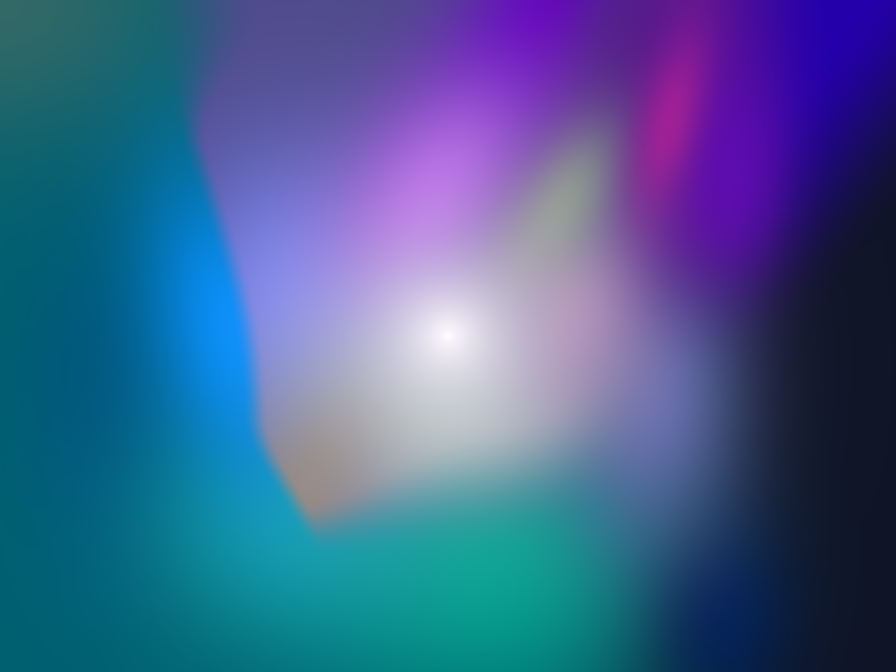
Reproduce this background procedurally as a WebGL 2 fragment shader.

```glsl
#version 300 es
precision highp float;

uniform vec2 u_resolution;
out vec4 outColor;

#define CORE_REACH 0.16
#define CORE_LIMIT 0.35
#define EDGE_X -0.30
#define EDGE_SLOPE 0.33
#define EDGE_SOFT 0.04
#define FLOOR_Y -0.33
#define FLOOR_CURVE 1.3
#define FLOOR_SOFT 0.20

const vec3 TEAL = vec3(0.00, 0.38, 0.43);
const vec3 NIGHT = vec3(0.06, 0.08, 0.15);
const vec3 MOSS = vec3(0.20, 0.41, 0.40);
const vec3 DEEP_BLUE = vec3(0.00, 0.33, 0.48);
const vec3 EMERALD = vec3(0.00, 0.63, 0.54);
const vec3 CYAN = vec3(0.08, 0.62, 0.64);
const vec3 AZURE = vec3(0.00, 0.54, 0.97);
const vec3 NAVY = vec3(0.00, 0.12, 0.32);
const vec3 INDIGO = vec3(0.40, 0.42, 0.68);
const vec3 ROYAL = vec3(0.14, 0.00, 0.67);
const vec3 PLUM = vec3(0.36, 0.08, 0.55);
const vec3 SLATE = vec3(0.31, 0.29, 0.54);
const vec3 PERIWINKLE = vec3(0.45, 0.50, 0.93);
const vec3 PURPLE = vec3(0.37, 0.00, 0.74);
const vec3 ORCHID = vec3(0.68, 0.38, 0.88);
const vec3 SILVER = vec3(0.60, 0.66, 0.67);
const vec3 TAUPE = vec3(0.56, 0.52, 0.50);
const vec3 SAGE = vec3(0.54, 0.57, 0.54);
const vec3 MAUVE = vec3(0.66, 0.50, 0.68);
const vec3 MAGENTA = vec3(0.62, 0.12, 0.58);
const vec3 VIOLET = vec3(0.36, 0.04, 0.68);
const vec3 CORE = vec3(1.00, 0.98, 1.00);

// Blends a tinted elliptical glow; positive tilt leans its top to the right.
vec3 glow(vec3 base, vec3 tint, vec2 p, vec2 center, vec2 radius, float tilt) {
    float c = cos(tilt), s = sin(tilt);
    vec2 d = mat2(c, s, -s, c) * (p - center) / radius;
    return mix(base, tint, exp(-dot(d, d)));
}

// Teal and blue on the left, night and royal violet on the right.
vec3 backdrop(vec2 p) {
    vec3 col = mix(TEAL, NIGHT, smoothstep(0.10, 0.50, p.x));
    col = glow(col, MOSS, p, vec2(-0.67, 0.50), vec2(0.28, 0.22), 0.0);
    col = glow(col, DEEP_BLUE, p, vec2(-0.50, -0.12), vec2(0.15, 0.30), 0.0);
    col = glow(col, EMERALD, p, vec2(0.06, -0.34), vec2(0.24, 0.20), 0.0);
    col = glow(col, CYAN, p, vec2(-0.20, -0.28), vec2(0.24, 0.18), 0.0);
    col = glow(col, AZURE, p, vec2(-0.32, 0.01), vec2(0.12, 0.25), -0.22);
    col = glow(col, NAVY, p, vec2(0.41, -0.42), vec2(0.10, 0.15), 0.0);
    col = glow(col, INDIGO, p, vec2(0.30, -0.08), vec2(0.14, 0.24), 0.0);
    float slant = p.y - 1.2 * (p.x - 0.55) - 0.17;
    float upper = smoothstep(-0.15, 0.25, slant) * smoothstep(0.10, 0.35, p.x);
    upper *= smoothstep(-0.10, 0.20, p.y);
    return mix(col, mix(PLUM, ROYAL, smoothstep(0.35, 0.58, p.x)), upper);
}

// Violet sheet above, pale greys below.
vec3 veilColor(vec2 p) {
    vec3 col = SLATE;
    col = glow(col, PERIWINKLE, p, vec2(-0.24, 0.05), vec2(0.19, 0.23), 0.0);
    col = glow(col, PURPLE, p, vec2(0.15, 0.49), vec2(0.12, 0.30), 0.55);
    col = glow(col, PLUM, p, vec2(0.29, 0.40), vec2(0.12, 0.20), 0.4);
    col = glow(col, ORCHID, p, vec2(-0.02, 0.22), vec2(0.12, 0.20), 0.6);
    col = glow(col, SILVER, p, vec2(0.00, -0.14), vec2(0.28, 0.17), 0.0);
    col = glow(col, TAUPE, p, vec2(-0.21, -0.22), vec2(0.09, 0.16), 0.6);
    col = glow(col, MAUVE, p, vec2(0.22, 0.04), vec2(0.13, 0.15), 0.0);
    return glow(col, SAGE, p, vec2(0.18, 0.20), vec2(0.07, 0.16), 0.6);
}

// Crisp bent left edge joined by a round corner to a soft floor.
float veilMask(vec2 p) {
    float bend = 0.5 * (p.y + sqrt(p.y * p.y + 0.01));
    float corner = 1.0 - smoothstep(-0.32, -0.12, p.y);
    float left = EDGE_X - EDGE_SLOPE * bend + 0.08 * corner;
    float rise = max(p.x, 0.0);
    float bottom = FLOOR_Y + FLOOR_CURVE * rise * rise;
    vec2 soft = vec2(EDGE_SOFT + 0.15 * smoothstep(0.28, 0.50, p.y),
                     FLOOR_SOFT * mix(0.4, 1.0, smoothstep(-0.22, 0.05, p.x)));
    vec2 inset = (p - vec2(left, bottom)) / soft;
    float cover = 1.0 - length(max(1.0 - inset, 0.0));
    return smoothstep(0.0, 1.0, cover) * (1.0 - smoothstep(0.15, 0.42, p.x));
}

void main() {
    vec2 p = (gl_FragCoord.xy - 0.5 * u_resolution) / u_resolution.y;
    vec3 col = mix(backdrop(p), veilColor(p), veilMask(p));

    // Hot ridge at the upper right
    col = glow(col, VIOLET, p, vec2(0.42, 0.25), vec2(0.08, 0.16), 0.0);
    col = glow(col, MAGENTA, p, vec2(0.33, 0.32), vec2(0.045, 0.13), 0.25);

    // White core with a pointed falloff
    float r = length(p);
    float reach = r / CORE_LIMIT;
    col = mix(col, CORE, exp(-r / CORE_REACH - reach * reach));
    outColor = vec4(col, 1.0);
}
```
